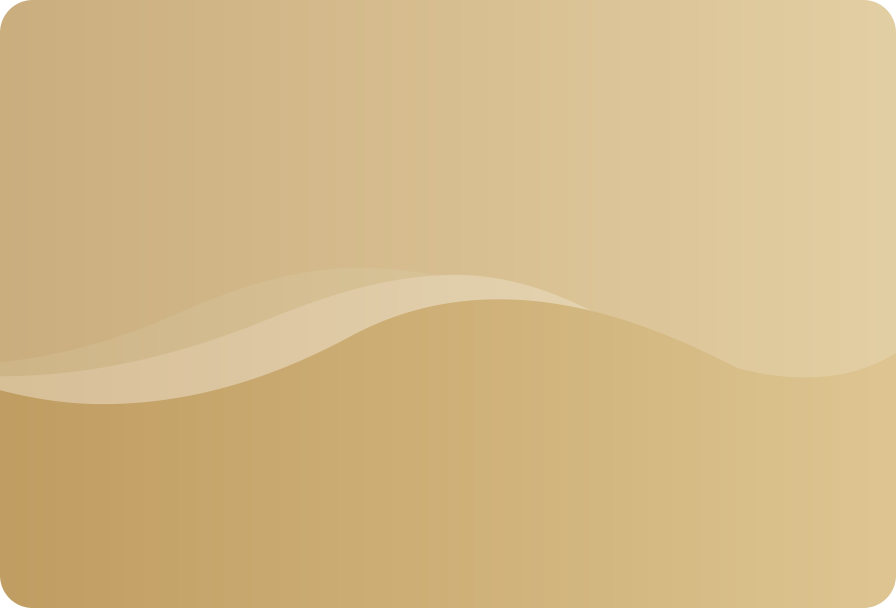
Write a WebGL 2 fragment shader that draws this background.

```glsl
#version 300 es
precision highp float;

uniform vec2 u_resolution;
out vec4 fragColor;

const float HEIGHT = 0.6797;
const float CORNER_RADIUS = 0.0365;

// Cubic between knots (x, y, slope), continued as a line past the end
float curveSegment(float x, vec3 a, vec3 b) {
    float span = b.x - a.x;
    float t = clamp((x - a.x) / span, 0.0, 1.0);
    float s = 1.0 - t;
    float ease = t * t * (3.0 - 2.0 * t);
    float bend = span * t * s * (a.z * s - b.z * t);
    return mix(a.y, b.y, ease) + bend + b.z * max(x - b.x, 0.0);
}

// Wave through four knots
float wave(float x, vec3 a, vec3 b, vec3 c, vec3 d) {
    if (x < b.x) return curveSegment(x, a, b);
    if (x < c.x) return curveSegment(x, b, c);
    return curveSegment(x, c, d);
}

float frontWave(float x) {
    vec3 crest = vec3(0.5573, 0.3451, 0.0);
    vec3 kink = vec3(0.8229, 0.2682, -0.52);
    if (x < crest.x) {
        return wave(x, vec3(0.0, 0.2435, -0.26), vec3(0.1146, 0.2279, 0.0),
                    vec3(0.3906, 0.3034, 0.54), crest);
    }
    return x < kink.x ? curveSegment(x, crest, kink)
        : wave(x, vec3(kink.xy, -0.27), vec3(0.8984, 0.2578, 0.0),
               vec3(1.0, 0.2852, 0.62), vec3(1.1, 0.36, 0.8));
}

float middleWave(float x) {
    return wave(x, vec3(0.0, 0.2591, 0.0), vec3(0.2995, 0.3229, 0.41),
                vec3(0.5078, 0.3724, 0.0), vec3(0.6549, 0.3346, -0.5));
}

float backWave(float x) {
    return wave(x, vec3(0.0, 0.2747, 0.1), vec3(0.1953, 0.3281, 0.44),
                vec3(0.3971, 0.3802, 0.0), vec3(0.6771, 0.2891, -0.7));
}

float roundedBox(vec2 p, vec2 halfSize, float radius) {
    vec2 q = abs(p) - halfSize + radius;
    return length(max(q, 0.0)) + min(max(q.x, q.y), 0.0) - radius;
}

// Smooth coverage of the inside of a signed distance
float coverage(float dist, float pixel) {
    return clamp(0.5 - dist / pixel, 0.0, 1.0);
}

vec3 gradient(float t, vec3 left, vec3 centre, vec3 right) {
    return t < 0.5 ? mix(left, centre, t * 2.0) : mix(centre, right, t * 2.0 - 1.0);
}

void main() {
    vec2 p = gl_FragCoord.xy / u_resolution * vec2(1.0, HEIGHT);
    float pixel = HEIGHT / u_resolution.y;

    // Faint vertical bands in the gradients
    float bands = 32.0;
    float t = mix(p.x, (floor(p.x * bands) + 0.5) / bands, 0.5);

    // Sky gradient
    vec3 color = gradient(t, vec3(0.793, 0.681, 0.494),
                          vec3(0.843, 0.745, 0.565), vec3(0.888, 0.810, 0.640));

    // Waves from back to front
    vec3 backColor = mix(vec3(0.805, 0.708, 0.530), vec3(0.850, 0.770, 0.600), t * 1.8);
    vec3 middleColor = mix(vec3(0.842, 0.746, 0.592), vec3(0.890, 0.820, 0.682), t * 1.6);
    vec3 frontColor = gradient(t, vec3(0.752, 0.615, 0.382),
                               vec3(0.808, 0.690, 0.468), vec3(0.868, 0.772, 0.570));
    color = mix(color, backColor, coverage(p.y - backWave(p.x), pixel));
    color = mix(color, middleColor, coverage(p.y - middleWave(p.x), pixel));
    color = mix(color, frontColor, coverage(p.y - frontWave(p.x), pixel));

    // Rounded card on white
    vec2 halfSize = vec2(1.0, HEIGHT) * 0.5;
    float card = coverage(roundedBox(p - halfSize, halfSize, CORNER_RADIUS), pixel);
    fragColor = vec4(mix(vec3(1.0), color, card), 1.0);
}
```
